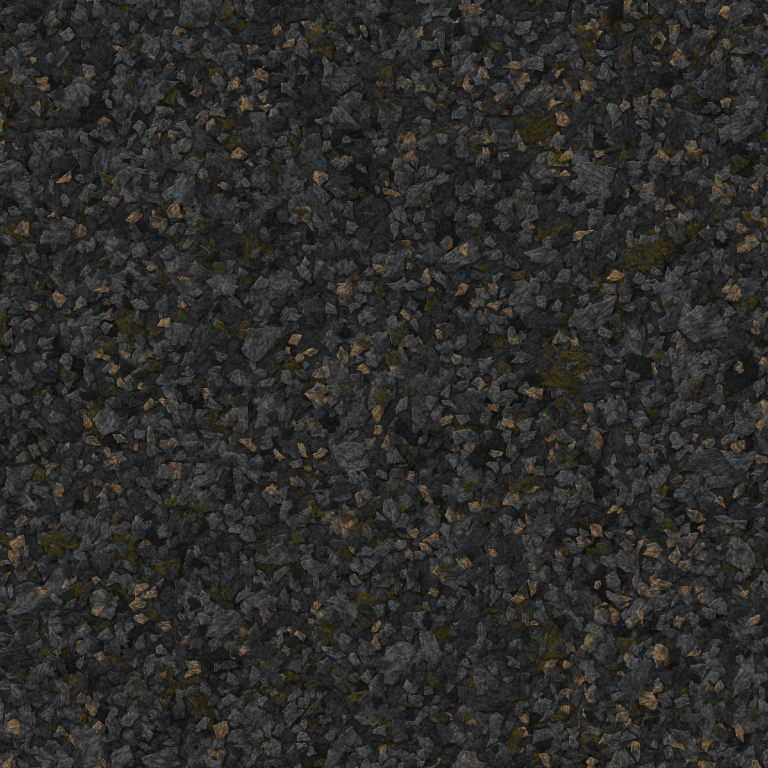
A WebGL 1 fragment shader for this texture:

```glsl
precision highp float;
// Crushed dark stone: interlocked angular shards with thin rims, creases and muted tan flecks.
uniform vec2 u_resolution;

#define LAYERS 7
#define SIDES 5
#define COARSE 15.0
#define FINE 60.0
#define SHADOW 0.30
#define BEVEL 0.24
#define GRAIN 0.50
#define DUST 0.42
#define TAN_SHARE 0.09
#define OLIVE_SHARE 0.10

const float TAU = 6.28318;
const vec2 LIGHT = vec2(-0.6, 0.8);
const vec3 SOOT = vec3(0.085, 0.085, 0.08);
const vec3 DARK_STONE = vec3(0.14, 0.14, 0.139);
const vec3 GREY_STONE = vec3(0.232, 0.232, 0.231);
const vec3 PALE_STONE = vec3(0.42, 0.42, 0.41);
const vec3 OLIVE = vec3(0.19, 0.165, 0.08);
const vec3 TAN = vec3(0.39, 0.31, 0.225);

vec4 hash4(vec2 p) {
  vec4 h = fract(p.xyxy * vec4(0.1031, 0.1030, 0.0973, 0.1099));
  h += dot(h, h.wzxy + 33.33);
  return fract((h.xxyz + h.yzzw) * h.zywx);
}

float noise(vec2 p) {
  vec2 i = floor(p), f = fract(p);
  f = f * f * (3.0 - 2.0 * f);
  float low = mix(hash4(i).x, hash4(i + vec2(1.0, 0.0)).x, f.x);
  float high = mix(hash4(i + vec2(0.0, 1.0)).x, hash4(i + 1.0).x, f.x);
  return mix(low, high, f.y);
}

float fbm(vec2 p) {
  return 0.6 * noise(p) + 0.4 * noise(p * 2.6 + 7.3);
}

// Signed distance to an irregular convex shard (x) and the nearest side's normal (yz).
// Stops early once the point is farther out than the limit.
vec3 shardShape(vec2 q, float radius, vec4 h, float limit) {
  vec3 nearest = vec3(-9.0, 0.0, 0.0);
  for (int k = 0; k < SIDES; k++) {
    float side = float(k);
    vec2 vary = fract(h.xy * (11.0 + 7.3 * side) + h.zw * side);
    float angle = (side + 0.85 * vary.x) * TAU / float(SIDES);
    vec2 normal = vec2(cos(angle), sin(angle));
    float d = dot(q, normal) - radius * (0.45 + 0.6 * vary.y);
    if (d > nearest.x) nearest = vec3(d, normal);
    if (d > limit) break;
  }
  return nearest;
}

// Stone colour; olive and tan are stains broken up by the mottle value.
vec3 stoneColor(vec4 h, float fineness, float warmth, float mottle) {
  vec3 color = mix(DARK_STONE, GREY_STONE, smoothstep(0.3, 0.65, h.x));
  color = mix(color, SOOT, step(h.y, 0.07));
  float stain = smoothstep(0.25, 0.6, mottle);
  if (h.z < OLIVE_SHARE * (1.4 - fineness)) color = mix(DARK_STONE, OLIVE, stain);
  if (h.z > 1.0 - TAN_SHARE * warmth * smoothstep(0.1, 0.5, fineness)) {
    color = mix(GREY_STONE, TAN, stain);
  }
  return color;
}

// Lays one sheet of shards over the colour below it.
vec3 addShards(vec3 color, vec2 p, float index, float warmth, float mottle) {
  float fineness = fract(index * 0.618);
  float scale = mix(COARSE, FINE, fineness);
  float keep = index < 0.5 ? 1.0 : mix(0.48, 0.8, fineness);
  float blur = 0.8 * scale / u_resolution.y;
  float crease = 0.0032 * scale;
  vec2 grid = p * scale + index * vec2(5.37, 8.71);
  vec2 home = floor(grid);
  for (int y = -1; y <= 1; y++) {
    for (int x = -1; x <= 1; x++) {
      vec2 cell = home + vec2(float(x), float(y));
      vec2 seed = cell + index * 71.0;
      vec4 place = hash4(seed);
      vec2 q = grid - cell - 0.1 - 0.8 * place.xy;
      if (place.z > keep || dot(q, q) > 0.9) continue;
      vec4 look = hash4(seed + 211.7);
      float turn = place.w * TAU;
      mat2 spin = mat2(cos(turn), -sin(turn), sin(turn), cos(turn));
      vec2 local = spin * q;
      local.y *= 1.0 + 0.9 * look.y;
      vec3 shard = shardShape(local, 0.42 + 0.16 * look.z, look, 2.0 * crease);
      if (shard.x > 2.0 * crease) continue;
      float lit = dot(shard.yz, spin * LIGHT);

      // Narrow crease, deepest on the side away from the light.
      float reach = max(shard.x, 0.0) / crease;
      color *= 1.0 - SHADOW * exp(-reach * reach) * (0.6 - 0.4 * lit);
      if (shard.x > blur) continue;

      // Nearly flat face, streaks and a thin bevelled rim.
      vec3 face = stoneColor(hash4(seed + 389.1), fineness, warmth, mottle);
      float streak = noise(local * vec2(5.0, 19.0) + seed);
      face *= 0.93 + 0.3 * (streak - 0.5) + 0.16 * dot(q, LIGHT) + 0.14 * look.w;
      float rim = smoothstep(-0.0026 * scale, 0.0, shard.x);
      face *= 1.0 + BEVEL * lit * rim;
      float worn = rim * step(0.72, look.x) * smoothstep(0.0, 0.8, lit);
      vec3 edge = mix(PALE_STONE, TAN, step(0.84, look.x));
      face = mix(face, edge, 0.5 * worn * streak);
      float opacity = mix(0.72, 1.0, smoothstep(0.2, 0.7, streak));
      color = mix(color, face, opacity * (1.0 - smoothstep(-blur, blur, shard.x)));
    }
  }
  return color;
}

void main() {
  vec2 p = gl_FragCoord.xy / u_resolution.y;
  vec2 rough = vec2(noise(p * 130.0), noise(p * 130.0 + 41.0)) - 0.5;
  vec2 warped = p + 0.003 * rough;
  float warmth = 0.2 + 1.7 * smoothstep(0.35, 0.7, fbm(p * 7.0 + 19.0));
  float mottle = fbm(p * 110.0 + 63.0);
  vec3 color = DARK_STONE;
  for (int i = 0; i < LAYERS; i++) {
    color = addShards(color, warped, float(i), warmth, mottle);
  }

  // Mineral grain and dusty patches.
  float grain = noise(p * 430.0) - 0.5;
  float dust = fbm(p * 85.0 + 11.0) - 0.5;
  color *= 1.08 + GRAIN * grain + DUST * dust;
  gl_FragColor = vec4(max(color, vec3(0.055)), 1.0);
}
```
